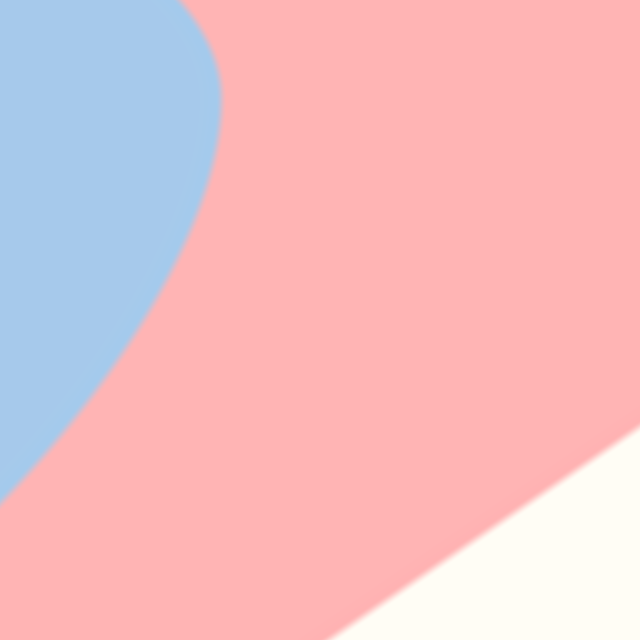
This background is drawn by a WebGL 1 fragment shader. Its source:

```glsl
precision highp float;
// Flat pastel backdrop: a blue lobe at upper left and a cream corner at lower right, on pink.

uniform vec2 u_resolution;

const vec3 PINK  = vec3(1.0, 0.706, 0.706);
const vec3 BLUE  = vec3(0.652, 0.790, 0.920);
const vec3 CREAM = vec3(1.0, 0.992, 0.961);
const vec3 BLUE_RIM = vec3(-0.012, 0.003, 0.008); // tint just inside the lobe
const vec3 PINK_RIM = vec3(0.0, -0.010, -0.008);  // tint beside the cream corner

const vec2 LOBE_TIP = vec2(0.346, 0.845);     // rightmost point of the lobe
const float LOBE_TOP_BEND = 2.75;             // curvature above the tip
const vec3 LOBE_TAIL = vec3(0.66, 1.1, -0.5); // flattening of the curve below the tip
const vec2 CORNER_START = vec2(0.514, 0.0);   // cream edge on the bottom side
const vec2 CORNER_END = vec2(1.0, 0.333);     // cream edge on the right side
const float SOFTNESS = 0.009;                 // half width of the edges
const float RIM_WIDTH = 0.04;

// Horizontal position of the lobe's edge at height y
float lobeEdge(float y) {
  float t = y - LOBE_TIP.y;
  float drop = abs(t);
  float bend = t > 0.0 ? LOBE_TOP_BEND
                       : 1.0 / dot(LOBE_TAIL, vec3(1.0, drop, drop * drop));
  return LOBE_TIP.x - bend * t * t;
}

// Approximate signed distance to the lobe, negative inside
float lobeDistance(vec2 p) {
  const float STEP = 0.002;
  float slope = (lobeEdge(p.y + STEP) - lobeEdge(p.y - STEP)) / (2.0 * STEP);
  return (p.x - lobeEdge(p.y)) / sqrt(1.0 + slope * slope);
}

// Signed distance to the slanted cream edge, negative inside
float cornerDistance(vec2 p) {
  vec2 along = normalize(CORNER_END - CORNER_START);
  return dot(p - CORNER_START, vec2(-along.y, along.x));
}

float coverage(float d) {
  return 1.0 - smoothstep(-SOFTNESS, SOFTNESS, d);
}

float rim(float d) {
  return 1.0 - smoothstep(0.0, RIM_WIDTH, abs(d));
}

void main() {
  vec2 p = gl_FragCoord.xy / u_resolution;
  float lobe = lobeDistance(p);
  float corner = cornerDistance(p);

  vec3 color = PINK + PINK_RIM * rim(corner);
  color = mix(color, BLUE + BLUE_RIM * rim(lobe), coverage(lobe));
  color = mix(color, CREAM, coverage(corner));
  gl_FragColor = vec4(color, 1.0);
}
```
